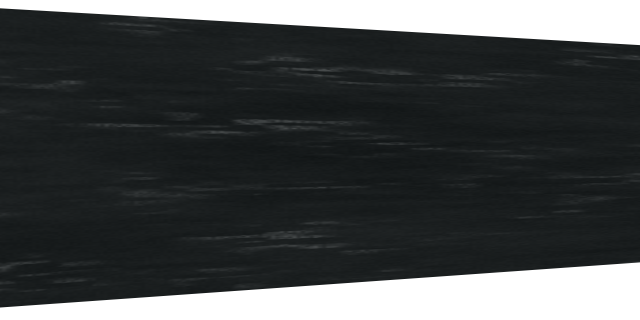
This texture is drawn by a WebGL 1 fragment shader. Its source:

```glsl
precision highp float;
// Draws a dark, finely grained wooden board receding to the right on white.

uniform vec2 u_resolution;

float hash(vec2 cell) {
  vec3 p = fract(cell.xyx * 0.1031);
  p += dot(p, p.yzx + 33.33);
  return fract((p.x + p.y) * p.z);
}

float noise(vec2 p) {
  vec2 cell = floor(p);
  vec2 f = fract(p);
  f = f * f * (3.0 - 2.0 * f);
  return mix(mix(hash(cell), hash(cell + vec2(1.0, 0.0)), f.x),
             mix(hash(cell + vec2(0.0, 1.0)), hash(cell + 1.0), f.x), f.y);
}

// Layered noise stretched along the board
float fibres(vec2 p) {
  float sum = 0.0;
  float weight = 0.5;
  for (int i = 0; i < 3; i++) {
    sum += weight * noise(p);
    p = p * vec2(1.9, 2.1) + 17.3;
    weight *= 0.55;
  }
  return sum / 0.926;
}

// Pale, broken scratches gathered in long patches
float scratches(vec2 p) {
  float patches = smoothstep(0.5, 0.85, fibres(p * vec2(2.2, 13.0) + 41.0));
  float lines = smoothstep(0.42, 0.9, noise(p * vec2(9.0, 95.0) + 7.0));
  float crumbs = 0.25 + 0.75 * noise(p * vec2(75.0, 190.0));
  return patches * lines * crumbs;
}

vec3 boardColor(vec2 p) {
  // Bend the grain slightly so that it is not ruler straight
  p.y += 0.012 * (noise(p * vec2(2.5, 4.0) + 5.0) - 0.5);

  float bands = fibres(p * vec2(0.9, 5.0) + 23.0) - 0.5;
  float grain = fibres(p * vec2(5.0, 48.0)) - 0.5;
  float pores = noise(p * vec2(85.0, 210.0) + 61.0) - 0.5;
  float tone = 0.109 + 0.04 * bands + 0.035 * grain + 0.016 * pores;
  tone += 0.19 * scratches(p);
  return vec3(tone - 0.012, tone + 0.003, tone + 0.006);
}

void main() {
  vec2 uv = gl_FragCoord.xy / u_resolution;

  // Slanted edges meet towards the right
  float top = mix(0.974, 0.859, uv.x);
  float bottom = mix(0.039, 0.180, uv.x);
  float along = uv.x * u_resolution.x / u_resolution.y;
  vec2 board = vec2(along, (uv.y - bottom) / (top - bottom));

  float inside = min(top - uv.y, uv.y - bottom);
  float coverage = clamp(inside * u_resolution.y + 0.5, 0.0, 1.0);
  gl_FragColor = vec4(mix(vec3(1.0), boardColor(board), coverage), 1.0);
}
```
